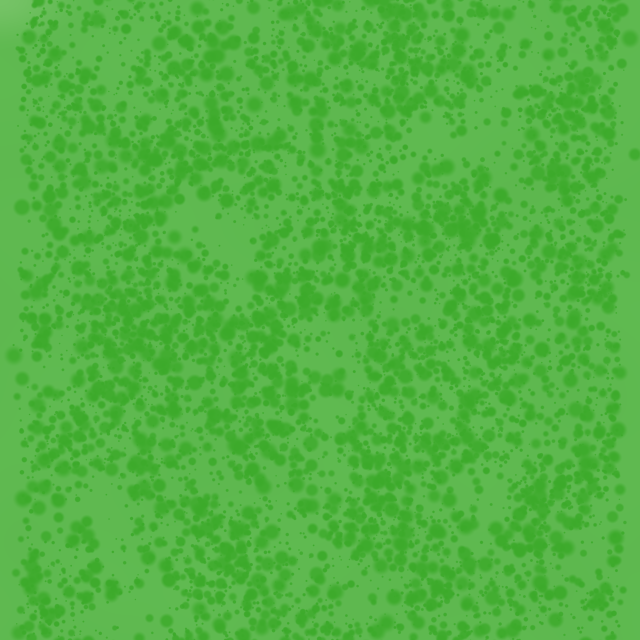
Give the GLSL for this texture, as a WebGL 1 fragment shader.

```glsl
precision highp float;
// Soft green dots of mixed sizes, gathered in loose clusters on a paler green ground.
uniform vec2 u_resolution;

const vec3 GROUND = vec3(0.37, 0.725, 0.312);
const vec3 DOT_GREEN = vec3(0.236, 0.667, 0.166);
const vec3 CORNER_TINT = vec3(0.52, 0.79, 0.46);
const float CLUSTER_SCALE = 7.0;     // clusters across the canvas
const float CLUSTER_CONTRAST = 0.85; // how strongly dots gather
const float MEAN_DENSITY = 0.66;     // chance that a cell holds a dot
const float EDGE_THINNING = 0.3;     // fewer dots away from the middle
const vec2 SIDE_MARGIN = vec2(0.018, 0.045);
const vec2 OPACITY = vec2(0.78, 0.96);
const vec2 SOFTNESS = vec2(0.3, 0.6); // edge width relative to radius

// Per layer: cells across, smallest radius, largest radius, share of density
const vec4 BLOBS = vec4(48.0, 0.006, 0.012, 1.0);
const vec4 DOTS = vec4(70.0, 0.0033, 0.006, 0.85);
const vec4 SPECKS = vec4(110.0, 0.0009, 0.0028, 0.6);

vec4 hash4(vec2 cell) {
  vec4 h = fract(cell.xyxy * vec4(0.1031, 0.1030, 0.0973, 0.1099));
  h += dot(h, h.wzxy + 33.33);
  return fract((h.xxyz + h.yzzw) * h.zywx);
}

float gradientDot(vec2 corner, vec2 offset) {
  float angle = 6.28319 * hash4(corner + 57.0).x;
  return dot(vec2(cos(angle), sin(angle)), offset);
}

float gradientNoise(vec2 p) {
  vec2 i = floor(p);
  vec2 f = p - i;
  vec2 w = f * f * f * (f * (f * 6.0 - 15.0) + 10.0);
  float low = mix(gradientDot(i, f),
                  gradientDot(i + vec2(1.0, 0.0), f - vec2(1.0, 0.0)), w.x);
  float high = mix(gradientDot(i + vec2(0.0, 1.0), f - vec2(0.0, 1.0)),
                   gradientDot(i + 1.0, f - 1.0), w.x);
  return mix(low, high, w.y);
}

// Chance of a dot at a place: clustered, thinner outward, none at the sides
float dotDensity(vec2 p) {
  float cluster = gradientNoise(p * CLUSTER_SCALE)
                + 0.6 * gradientNoise(p * CLUSTER_SCALE * 2.1 + 19.0);
  float thinning = EDGE_THINNING * length(p - 0.5);
  float sides = smoothstep(SIDE_MARGIN.x, SIDE_MARGIN.y, min(p.x, 1.0 - p.x));
  return sides * clamp(MEAN_DENSITY + CLUSTER_CONTRAST * cluster - thinning, 0.03, 1.0);
}

// Part of the ground left uncovered by one layer of dots
float uncovered(vec2 p, vec4 layer, float seed) {
  float clear = 1.0;
  float pixel = 0.75 / u_resolution.y;
  vec2 home = floor(p * layer.x);
  for (int y = -1; y <= 1; y++) {
    for (int x = -1; x <= 1; x++) {
      vec2 cell = home + vec2(float(x), float(y));
      vec4 place = hash4(cell + seed);
      vec4 look = hash4(cell + seed + 211.0);
      vec2 center = (cell + place.xy) / layer.x;
      float radius = mix(layer.y, layer.z, place.z);
      float soft = max(radius * mix(SOFTNESS.x, SOFTNESS.y, look.x), pixel);
      float present = step(place.w, dotDensity(center) * layer.w);
      float disc = 1.0 - smoothstep(radius - soft, radius + soft, length(p - center));
      clear *= 1.0 - present * disc * mix(OPACITY.x, OPACITY.y, look.y);
    }
  }
  return clear;
}

void main() {
  vec2 p = gl_FragCoord.xy / u_resolution;

  // Ground with faint mottling and a paler upper left corner
  vec3 ground = GROUND + 0.012 * gradientNoise(p * 5.0 + 40.0);
  float corner = 1.0 - smoothstep(0.0, 0.15, length((p - vec2(0.0, 1.0)) * vec2(1.0, 1.8)));
  ground = mix(ground, CORNER_TINT, 0.6 * corner);

  // Three sizes of dots laid over one another
  float clear = uncovered(p, BLOBS, 11.0)
              * uncovered(p, DOTS, 83.0)
              * uncovered(p, SPECKS, 147.0);

  gl_FragColor = vec4(mix(DOT_GREEN, ground, clear), 1.0);
}
```
